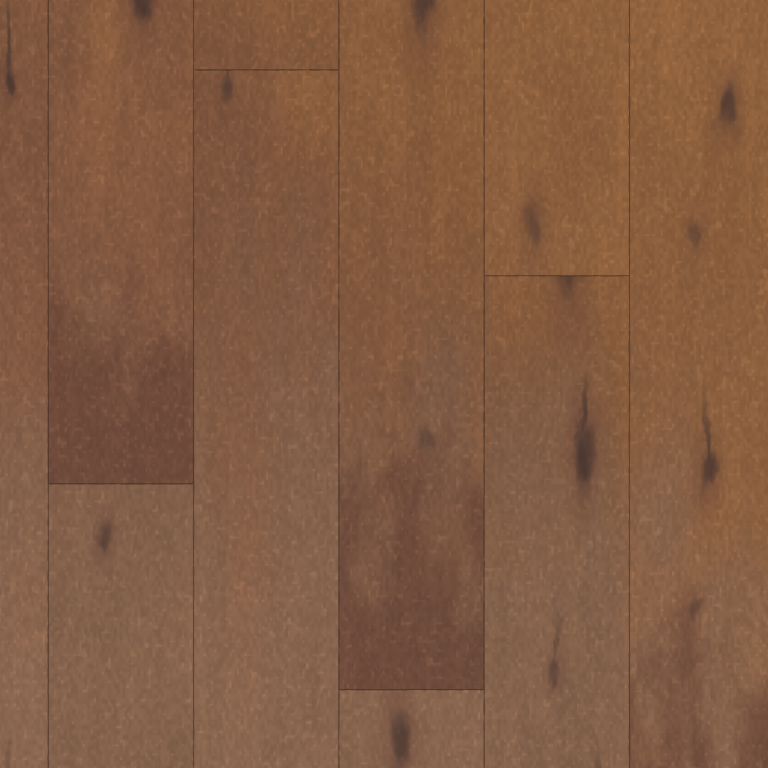
Reproduce this texture procedurally as a WebGL 1 fragment shader.

```glsl
precision highp float;
// Worn brown wood floor: long vertical planks with staggered joints, knots and stains.

uniform vec2 u_resolution;

// Plank layout, in canvas units
const float PLANK_WIDTH = 0.1892;
const float PLANK_LENGTH = 1.346;
const float FIRST_SEAM = 0.0628;
const float FIRST_JOINT = 0.370;
const float JOINT_STEP = 0.539;
const float SEAM_HALF_WIDTH = 0.0008;
const float SEAM_STRENGTH = 0.68;

// Wear
const float KNOT_SPACING = 0.24;
const float KNOT_CHANCE = 0.58;
const float STAIN_REACH = 0.33;
const float GRAIN_STRENGTH = 0.055;
const float STREAK_STRENGTH = 0.07;

// Colours
const vec3 PALE = vec3(0.530, 0.392, 0.305);
const vec3 BROWN = vec3(0.490, 0.332, 0.242);
const vec3 AMBER = vec3(0.548, 0.372, 0.232);
const vec3 RED_STAIN = vec3(0.405, 0.265, 0.215);
const vec3 CHAR = vec3(0.255, 0.195, 0.180);
const vec3 SEAM_COLOR = vec3(0.245, 0.165, 0.130);

float hash(vec2 p) {
  vec3 q = fract(p.xyx * 0.1031);
  q += dot(q, q.yzx + 33.33);
  return fract((q.x + q.y) * q.z);
}

float noise(vec2 p) {
  vec2 i = floor(p);
  vec2 f = fract(p);
  f = f * f * (3.0 - 2.0 * f);
  return mix(mix(hash(i), hash(i + vec2(1.0, 0.0)), f.x),
             mix(hash(i + vec2(0.0, 1.0)), hash(i + vec2(1.0, 1.0)), f.x), f.y);
}

float fbm(vec2 p) {
  float sum = 0.0;
  float gain = 0.5;
  for (int i = 0; i < 4; i++) {
    sum += gain * noise(p);
    p = p * 2.03 + 17.7;
    gain *= 0.5;
  }
  return sum / 0.9375;
}

// Returns x: dark core and crack, y: soft halo
vec2 knots(vec2 p, vec2 plank) {
  vec2 result = vec2(0.0);
  vec2 shift = plank * 13.7;
  vec2 warp = vec2(fbm(p * vec2(45.0, 22.0) + shift),
                   fbm(p * vec2(40.0, 18.0) + shift + 51.0)) - 0.5;
  for (int i = -1; i <= 1; i++) {
    float cell = floor(p.y / KNOT_SPACING) + float(i);
    vec2 key = vec2(plank.x * 5.0 + 41.0, cell * 3.0 + plank.y * 37.0 + 83.0);
    float present = step(hash(key), KNOT_CHANCE);
    vec2 spot = vec2(hash(key + 7.1), hash(key + 19.3));
    vec2 center = vec2(PLANK_WIDTH * (0.2 + 0.6 * spot.x),
                       KNOT_SPACING * (cell + 0.2 + 0.6 * spot.y));
    float growth = hash(key + 31.7);
    vec2 size = vec2(0.007 + 0.011 * growth, 0.014 + 0.050 * growth * growth);
    float strength = mix(0.35, 0.9, hash(key + 43.9));

    vec2 d = p - center + warp * vec2(0.022, 0.035);
    float core = 1.0 - smoothstep(0.25, 1.15, length(d / size));
    float halo = 1.0 - smoothstep(0.2, 1.0, length(d / (size * vec2(2.4, 2.8))));

    // Some knots trail a thin crack along the grain
    float trail = smoothstep(0.0, 0.02, d.y) * (1.0 - smoothstep(0.04, 0.13, d.y));
    float crack = trail * (1.0 - smoothstep(0.001, 0.005, abs(d.x)));
    crack *= step(0.55, hash(key + 61.3)) * 0.75;

    result = max(result, present * strength * vec2(max(core, crack), halo));
  }
  return result;
}

void main() {
  float pixel = 1.0 / min(u_resolution.x, u_resolution.y);
  vec2 uv = gl_FragCoord.xy * pixel;

  // Plank index and position inside it
  float column = floor((uv.x - FIRST_SEAM) / PLANK_WIDTH);
  float joint = mod(FIRST_JOINT + JOINT_STEP * column, PLANK_LENGTH);
  float row = floor((uv.y - joint) / PLANK_LENGTH);
  vec2 plank = vec2(column, row);
  vec2 p = uv - vec2(FIRST_SEAM, joint) - plank * vec2(PLANK_WIDTH, PLANK_LENGTH);
  vec2 shift = plank * vec2(23.1, 31.7) + 90.0;

  // Broad tone: pale below, brown above, amber at upper right
  float cloud = fbm(p * vec2(13.0, 5.0) + shift) - 0.5;
  vec3 color = mix(PALE, BROWN, smoothstep(0.1, 0.75, uv.y + 0.5 * cloud));
  color = mix(color, AMBER, smoothstep(0.4, 1.05, dot(uv, vec2(0.6, 0.55)) + 0.4 * cloud));
  color *= 0.98 + 0.04 * hash(plank + 71.0) + 0.10 * cloud;

  // Red stain at the foot of alternate planks
  float patchy = fbm(p * vec2(20.0, 8.0) + shift + 37.0) - 0.5;
  float stain = 1.0 - smoothstep(0.08, STAIN_REACH, p.y + 0.45 * patchy);
  color = mix(color, RED_STAIN, 0.75 * stain * (1.0 - mod(column, 2.0)));

  // Long streaks, fine pores and light flecks
  color *= 1.0 + STREAK_STRENGTH * (fbm(p * vec2(75.0, 5.0) + shift) - 0.5);
  color *= 1.0 + GRAIN_STRENGTH * 2.0 * (noise(uv * vec2(260.0, 150.0)) - 0.5);
  color += vec3(0.045, 0.035, 0.025) * smoothstep(0.7, 0.95, noise(uv * vec2(210.0, 170.0) + 300.0));

  // Knots
  vec2 knot = knots(p, plank);
  color = mix(color, RED_STAIN, 0.55 * knot.y);
  color = mix(color, CHAR, knot.x * (0.75 + 0.25 * noise(p * vec2(240.0, 70.0) + shift)));

  // Ragged seams and joints
  vec2 edge = min(p, vec2(PLANK_WIDTH, PLANK_LENGTH) - p);
  float ragged = noise(uv * 150.0 + 11.0);
  float gap = min(edge.x, edge.y) + 0.0010 * (ragged - 0.5);
  float seam = 1.0 - smoothstep(SEAM_HALF_WIDTH - 0.5 * pixel, SEAM_HALF_WIDTH + 0.6 * pixel, gap);
  color = mix(color, SEAM_COLOR, seam * SEAM_STRENGTH * (0.65 + 0.35 * ragged));

  gl_FragColor = vec4(color, 1.0);
}
```
